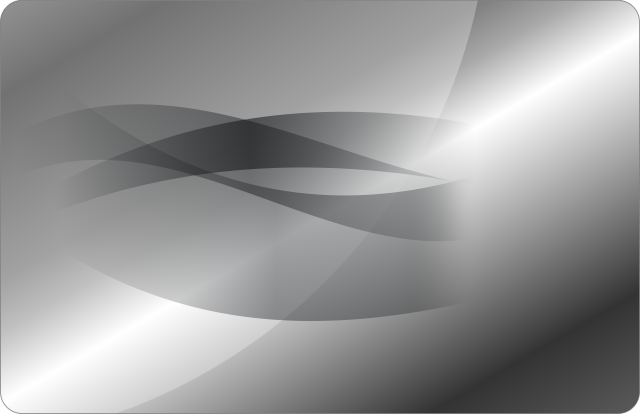
Write a Shadertoy shader that draws this background.

```glsl
// Brushed-metal card with a pale disc and three translucent crossing ribbons.
#define CANVAS vec2(768.0, 498.0)
#define SLANT 0.577
#define DISC_CENTER vec2(-84.0, -139.0)
#define DISC_RADIUS 672.0
#define DISC_ALPHA 0.27
#define CORNER_RADIUS 26.0
#define RIBBON_TINT vec3(0.07, 0.08, 0.09)
#define UPPER_ALPHA 0.45
#define CROSS_ALPHA 0.58
#define PANEL_ALPHA 0.40

float ramp(float a, float b, float x) {
    return clamp((x - a) / (b - a), 0.0, 1.0);
}

// Antialiased coverage; d is positive inside
float cover(float d, float px) {
    return clamp(0.5 + d / px, 0.0, 1.0);
}

// Cubic through four heights evenly spaced from x = 60 to x = 560
float curve(float x, vec4 h) {
    float s = (x - 60.0) * 3.0 / 500.0;
    float a = s - 1.0, b = s - 2.0, c = s - 3.0;
    return dot(h, vec4(-a * b * c / 6.0, s * b * c / 2.0,
                       -s * a * c / 2.0, s * a * b / 6.0));
}

// Area between two curves, y pointing down
float ribbon(vec2 p, vec4 top, vec4 bottom, float px) {
    return cover(p.y - curve(p.x, top), px) * cover(curve(p.x, bottom) - p.y, px);
}

// Diagonal metallic sheen
float metal(float t) {
    float v = mix(0.42, 0.24, ramp(0.0, 115.0, t));
    v = mix(v, 0.50, ramp(115.0, 337.0, t));
    v = mix(v, 0.66, ramp(337.0, 400.0, t));
    v = mix(v, 1.00, ramp(400.0, 483.0, t));
    v = mix(v, 0.20, ramp(483.0, 792.0, t));
    return mix(v, 0.36, ramp(792.0, 941.0, t));
}

float roundedBox(vec2 p, vec2 halfSize, float radius) {
    vec2 q = abs(p) - halfSize + radius;
    return length(max(q, 0.0)) + min(max(q.x, q.y), 0.0) - radius;
}

void mainImage(out vec4 fragColor, in vec2 fragCoord) {
    vec2 p = fragCoord / iResolution.xy * CANVAS;
    p.y = CANVAS.y - p.y;
    float px = CANVAS.y / iResolution.y;

    // Metal and pale disc
    vec3 color = vec3(metal(p.y + SLANT * p.x));
    float disc = cover(DISC_RADIUS - length(p - DISC_CENTER), px);
    color = mix(color, vec3(1.0), DISC_ALPHA * disc);

    // Ribbons fade towards both ends
    float endFade = 1.0 - smoothstep(525.0, 570.0, p.x);
    float upperFade = ramp(20.0, 300.0, p.x) * ramp(610.0, 300.0, p.x) * endFade;
    float crossFade = ramp(65.0, 300.0, p.x) * ramp(570.0, 300.0, p.x);
    float panelFade = ramp(75.0, 330.0, p.x) * (1.0 - 0.25 * ramp(330.0, 500.0, p.x))
                    * (1.0 - smoothstep(490.0, 572.0, p.x));

    float panel = ribbon(p, vec4(92, 196, 233.5, 213), vec4(291, 366, 384, 362), px);
    float upper = ribbon(p, vec4(142, 129.5, 173, 220), vec4(198, 208, 264, 287), px);
    float crossing = ribbon(p, vec4(225, 157.5, 134, 147), vec4(256, 211, 201, 220), px);
    color = mix(color, RIBBON_TINT, PANEL_ALPHA * panelFade * panel);
    color = mix(color, RIBBON_TINT, UPPER_ALPHA * upperFade * upper);
    color = mix(color, RIBBON_TINT, CROSS_ALPHA * crossFade * crossing);

    // Card outline and white corners
    float edge = roundedBox(p - vec2(384.0, 247.7), vec2(383.4, 247.3), CORNER_RADIUS);
    color = mix(vec3(1.0), color, cover(-edge, px));
    color = mix(color, vec3(0.35), 0.6 * cover(0.6 - abs(edge), px));
    fragColor = vec4(color, 1.0);
}
```
